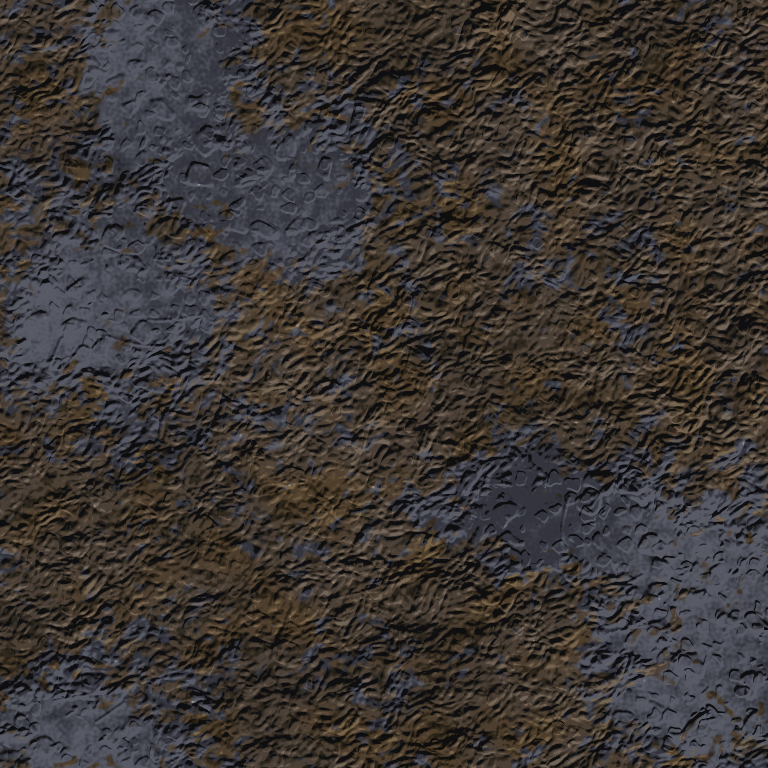
This texture is drawn by a Shadertoy shader. Its source:

```glsl
// Wet, lumpy mud with slate-blue puddles, half-sunk pebbles and scattered straw.

const vec3 SHADOW = vec3(0.055, 0.055, 0.065);
const vec3 DARK_MUD = vec3(0.18, 0.155, 0.12);
const vec3 MUD = vec3(0.295, 0.25, 0.215);
const vec3 DRY_MUD = vec3(0.45, 0.40, 0.35);
const vec3 DEEP_WATER = vec3(0.20, 0.205, 0.24);
const vec3 SKY_WATER = vec3(0.345, 0.355, 0.40);
const vec2 LIGHT_DIR = vec2(0.3, -0.954);

// Puddles: centre xy, radii zw
const vec4 PUDDLES[6] = vec4[6](
    vec4(0.20, 0.91, 0.11, 0.14), vec4(0.35, 0.75, 0.17, 0.10),
    vec4(0.15, 0.61, 0.14, 0.15), vec4(0.75, 0.32, 0.17, 0.08),
    vec4(0.93, 0.18, 0.14, 0.17), vec4(0.10, 0.04, 0.13, 0.08));

vec2 hash2(vec2 p) {
    vec3 v = fract(p.xyx * vec3(0.1031, 0.1030, 0.0973));
    v += dot(v, v.yzx + 33.33);
    return fract((v.xx + v.yz) * v.zy);
}

float gradAt(vec2 cell, vec2 offset) {
    return dot(hash2(cell) * 2.0 - 1.0, offset);
}

float gradientNoise(vec2 p) {
    vec2 i = floor(p), f = fract(p);
    vec2 u = f * f * f * (f * (f * 6.0 - 15.0) + 10.0);
    vec2 e = vec2(1.0, 0.0);
    return mix(mix(gradAt(i, f), gradAt(i + e, f - e), u.x),
               mix(gradAt(i + e.yx, f - e.yx), gradAt(i + 1.0, f - 1.0), u.x), u.y);
}

vec2 rotate(vec2 p, float angle) {
    float c = cos(angle), s = sin(angle);
    return vec2(c * p.x + s * p.y, c * p.y - s * p.x);
}

vec2 warped(vec2 p, float scale, float amount) {
    return p + amount * vec2(gradientNoise(p * scale), gradientNoise(p * scale + 71.0));
}

// Coordinates stretched along the diagonal grain of the mud
vec2 grainSpace(vec2 p) {
    return rotate(warped(p, 23.0, 0.014), 0.5) * vec2(0.85, 1.15);
}

float puddleField(vec2 p) {
    float field = 0.0;
    for (int i = 0; i < 6; i++) {
        vec2 d = (p - PUDDLES[i].xy) / PUDDLES[i].zw;
        field = max(field, exp(-dot(d, d) * 0.8));
    }
    return field + 0.45 * gradientNoise(p * 7.0) + 0.4 * gradientNoise(p * 21.0);
}

// Flat-topped stones with uneven outlines, one per occupied cell
float pebbles(vec2 p, float scale, float share) {
    vec2 q = warped(p * scale, 1.6, 0.4);
    vec2 cell = floor(q);
    float top = 0.0;
    for (int y = -1; y <= 1; y++)
    for (int x = -1; x <= 1; x++) {
        vec2 id = cell + vec2(x, y);
        vec2 r = hash2(id + 17.0);
        vec2 d = rotate(q - id - 0.2 - 0.6 * hash2(id), r.x * 6.28) * vec2(1.0, 1.3);
        float radius = mix(0.22, 0.5, r.x);
        float dome = 1.0 - smoothstep(radius - 0.12, radius + 0.05, length(d));
        top = max(top, dome * mix(0.6, 1.0, r.x) * step(r.y, share));
    }
    return top;
}

// Thin stalks lying on the mud
float straw(vec2 p) {
    float ridge = 0.0;
    for (int i = 0; i < 26; i++) {
        vec2 r = hash2(vec2(float(i), 5.0));
        vec2 d = rotate(p - hash2(vec2(float(i), 9.0)), mix(-0.4, 1.5, r.x));
        float span = mix(0.012, 0.035, r.y);
        d.y += d.x * d.x * (r.x - 0.5) * 8.0;
        d.x -= clamp(d.x, -span, span);
        ridge = max(ridge, 1.0 - smoothstep(0.0, 0.0035, length(d)));
    }
    return ridge;
}

float surfaceHeight(vec2 p, float puddle) {
    vec2 q = grainSpace(p);
    float ground = 0.016 * gradientNoise(q * 17.0)
                 + 0.017 * abs(gradientNoise(q * 36.0))
                 + 0.012 * abs(gradientNoise(q * 74.0 + 13.0))
                 + 0.006 * gradientNoise(q * 120.0);
    float waterLevel = mix(-0.025, 0.0105, smoothstep(0.1, 0.85, puddle));
    return max(ground, waterLevel) + 0.0055 * pebbles(p, 25.0, 0.62)
         + 0.0032 * pebbles(p + 3.7, 46.0, 0.65) + 0.002 * straw(p);
}

void mainImage(out vec4 fragColor, in vec2 fragCoord) {
    vec2 p = fragCoord / iResolution.xy;
    vec2 q = grainSpace(p);
    float puddle = puddleField(p);

    // Slope towards the low light, harsher on the right
    vec2 stepToLight = LIGHT_DIR * 0.0011;
    float slope = (surfaceHeight(p - stepToLight, puddle)
                 - surfaceHeight(p + stepToLight, puddle)) / 0.0022;
    float harsh = smoothstep(-0.4, 0.4, gradientNoise(p * 5.0 + 9.0) + 0.6 * (p.x - 0.5));
    float relief = mix(0.24, 0.36, harsh) * (slope > 0.0 ? 0.8 * slope : slope);
    float tone = 0.49 + relief + 0.22 * gradientNoise(p * 4.0 + 5.0)
               + 0.20 * gradientNoise(q * 52.0) + 0.16 * gradientNoise(p * 190.0);

    // Mud and water colours, blended by wetness
    float lit = smoothstep(0.16, 0.38, tone);
    vec3 mud = mix(SHADOW, DARK_MUD, lit);
    mud = mix(mud, MUD, smoothstep(0.38, 0.58, tone));
    mud = mix(mud, DRY_MUD, smoothstep(0.64, 0.95, tone));
    mud *= mix(vec3(1.0), vec3(1.04, 0.97, 0.80), smoothstep(-0.2, 0.4, gradientNoise(p * 13.0)));
    float sky = smoothstep(0.18, 0.42, abs(p.x - 0.5)) * smoothstep(0.2, 0.7, puddle);
    vec3 water = mix(SHADOW, DEEP_WATER, lit);
    water = mix(water, SKY_WATER, smoothstep(0.44, 0.74, tone + 0.14 * sky));
    float wet = puddle - 0.34 + 0.7 * gradientNoise(q * 9.0 + 31.0)
              + 0.9 * gradientNoise(q * 40.0 + 7.0)
              + 0.7 * gradientNoise(q * 85.0 + 3.0) - 0.10 * slope;
    vec3 color = mix(mud, water, smoothstep(-0.14, 0.14, wet));

    // Small wet glints
    float glint = smoothstep(0.42, 0.6, gradientNoise(p * 110.0 + 50.0));
    color += 0.18 * glint * smoothstep(0.5, 0.8, tone);
    fragColor = vec4(color, 1.0);
}
```
